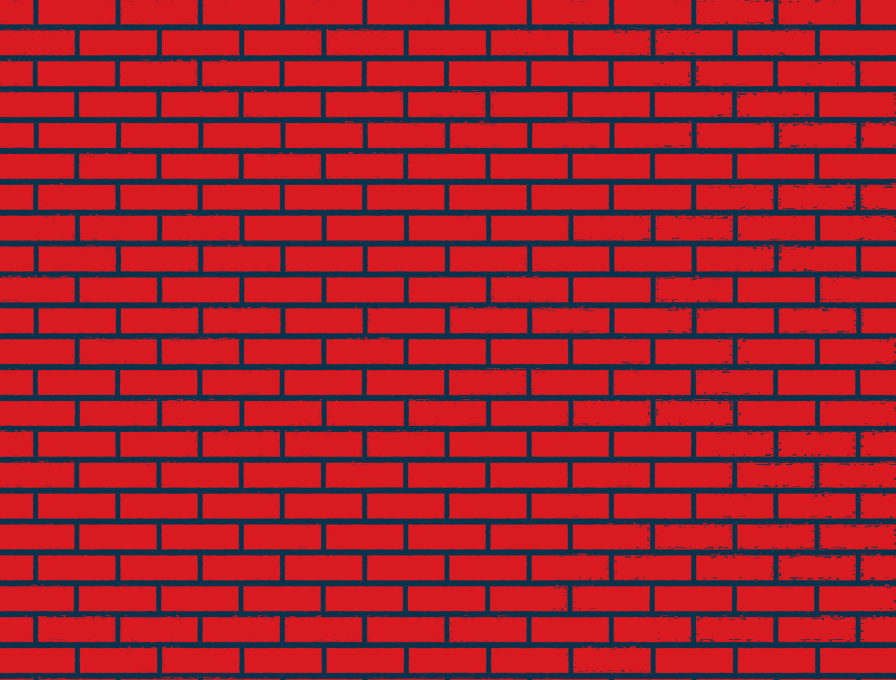
This pattern is drawn by a WebGL 2 fragment shader. Its source:

```glsl
#version 300 es
precision highp float;
// Flat red running-bond brick wall with navy mortar and slightly worn edges.

#define COLUMNS 10.894      // bricks across the canvas
#define ROWS 22.02          // courses up the canvas
#define PHASE vec2(0.935, 0.132)  // first joint, in bricks and courses
#define BED_JOINT 0.0088    // horizontal mortar, in canvas heights
#define HEAD_JOINT 0.0072   // vertical mortar, in canvas heights
#define ROUGHNESS 0.0007    // edge wobble, in canvas heights
#define ROW_JITTER 0.014    // sideways shift per course, in bricks
#define WEAR 0.75           // strength of flakes and specks
#define BRICK_COLOR vec3(0.85, 0.10, 0.13)
#define MORTAR_COLOR vec3(0.03, 0.20, 0.30)

uniform vec2 u_resolution;
out vec4 fragColor;

float hash(vec2 p) {
    vec3 q = fract(vec3(p.xyx) * 0.1031);
    q += dot(q, q.yzx + 33.33);
    return fract((q.x + q.y) * q.z);
}

float noise(vec2 p) {
    vec2 i = floor(p), f = fract(p);
    f = f * f * (3.0 - 2.0 * f);
    float low = mix(hash(i), hash(i + vec2(1, 0)), f.x);
    float high = mix(hash(i + vec2(0, 1)), hash(i + vec2(1, 1)), f.x);
    return mix(low, high, f.y);
}

// Soft window that is 1 between a and b.
float band(float v, float a, float b, float soft) {
    return smoothstep(a - soft, a + soft, v) * (1.0 - smoothstep(b - soft, b + soft, v));
}

void main() {
    vec2 uv = gl_FragCoord.xy / u_resolution;
    float aspect = u_resolution.x / u_resolution.y;
    vec2 p = vec2(uv.x * aspect, uv.y);
    float pixel = 1.0 / u_resolution.y;

    // Running bond: every other course moves by half a brick.
    vec2 grid = uv * vec2(COLUMNS, ROWS) - PHASE;
    float row = floor(grid.y);
    grid.x += 0.5 * mod(row, 2.0) + ROW_JITTER * (hash(vec2(row + 40.0, 7.0)) - 0.5);
    vec2 cell = fract(grid);
    vec2 brickSize = vec2(aspect / COLUMNS, 1.0 / ROWS);

    // Distance into the brick from its edges, positive inside.
    vec2 jointHalf = 0.5 * vec2(HEAD_JOINT, BED_JOINT);
    vec2 inset = min(cell, 1.0 - cell) * brickSize - jointHalf;
    float topInset = (1.0 - cell.y) * brickSize.y - jointHalf.y;
    float wobble = (noise(p * 230.0) - 0.5) * ROUGHNESS;
    float edge = min(inset.x, inset.y) + wobble;
    float brick = smoothstep(-0.8 * pixel, 0.8 * pixel, edge);

    // Wear gathers in patches along each course.
    float patchy = noise(vec2(p.x * 13.0, row * 3.7 + 11.0));
    float grain = noise(p * vec2(210.0, 480.0) + 31.0);
    float soft = 0.5 * pixel;

    // Red flakes creep from brick tops into the bed joint.
    float flake = band(topInset, -0.0028, 0.0, soft) * step(0.0, inset.x);
    flake *= smoothstep(0.5, 0.7, patchy) * smoothstep(0.62, 0.78, grain);

    // Dark specks sit just inside the edges, mostly toward the right.
    float side = mix(0.25, 1.0, smoothstep(0.45, 0.9, uv.x));
    float speck = band(edge, 0.0008, 0.0042, soft);
    speck *= smoothstep(0.55, 0.75, patchy + 0.12 * side);
    speck *= side * smoothstep(0.64, 0.8, noise(p * vec2(190.0, 420.0) + 87.0));

    brick = max(brick, flake * WEAR) * (1.0 - speck * WEAR);
    fragColor = vec4(mix(MORTAR_COLOR, BRICK_COLOR, brick), 1.0);
}
```
